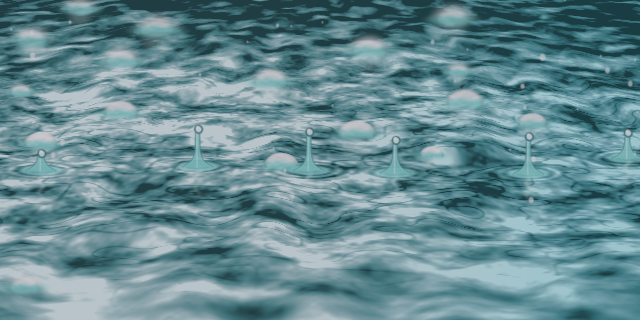
Reproduce this texture procedurally as a Shadertoy shader.

```glsl
const vec3 DEEP = vec3(0.12, 0.24, 0.26);
const vec3 DARK_TEAL = vec3(0.22, 0.40, 0.43);
const vec3 TEAL = vec3(0.31, 0.49, 0.52);
const vec3 SLATE = vec3(0.44, 0.57, 0.60);
const vec3 MIST = vec3(0.56, 0.65, 0.68);
const vec3 SKY = vec3(0.72, 0.77, 0.79);
const vec3 AQUA = vec3(0.46, 0.69, 0.70);
const vec3 FOAM = vec3(0.80, 0.78, 0.80);

float hash(vec2 p) {
    return fract(sin(dot(p, vec2(127.1, 311.7))) * 43758.5453);
}

float noise(vec2 p) {
    vec2 i = floor(p), f = fract(p);
    f = f * f * (3.0 - 2.0 * f);
    return mix(mix(hash(i), hash(i + vec2(1, 0)), f.x),
               mix(hash(i + vec2(0, 1)), hash(i + vec2(1, 1)), f.x), f.y);
}

float fbm(vec2 p, float gain) {
    float sum = 0.0, amp = 1.0, total = 0.0;
    for (int i = 0; i < 4; i++) {
        sum += amp * noise(p);
        total += amp;
        amp *= gain;
        p = p * vec2(2.1, 1.8) + 17.3;
    }
    return sum / total;
}

// Soft coverage of a signed distance
float cover(float d, float soft) {
    return 1.0 - smoothstep(-soft, soft, d);
}

float defocus(float y) {
    return smoothstep(0.08, 0.5, abs(y - 0.47));
}

// Water tones from deep shadow to reflected sky
vec3 waterColor(float t) {
    t = clamp(t, 0.0, 1.0) * 5.0;
    vec3 c = mix(DEEP, DARK_TEAL, clamp(t, 0.0, 1.0));
    c = mix(c, TEAL, clamp(t - 1.0, 0.0, 1.0));
    c = mix(c, SLATE, clamp(t - 2.0, 0.0, 1.0));
    c = mix(c, MIST, clamp(t - 3.0, 0.0, 1.0));
    return mix(c, SKY, clamp(t - 4.0, 0.0, 1.0));
}

// Flat streaks that shrink towards the far edge
float waterTone(vec2 p, float blur) {
    float depth = 1.3 - p.y;
    vec2 q = vec2((p.x - 1.0) * 6.5 / depth, -30.0 * log(depth));
    q.y += 1.8 * noise(q * vec2(0.9, 0.35) + 5.0);
    float streaks = fbm(q, mix(0.65, 0.4, blur));
    float crease = 1.0 - abs(2.0 * noise(q * vec2(1.3, 1.6) + 40.0) - 1.0);
    float swell = noise(p * vec2(2.5, 7.0) + 9.0) - 0.5;
    float tone = 0.64 + (streaks - 0.5) * mix(2.4, 1.7, blur) + 0.2 * swell;
    tone -= (1.0 - blur) * 0.28 * smoothstep(0.82, 1.0, crease);
    tone -= 0.6 * smoothstep(0.78, 1.0, p.y + 0.04 * p.x);
    return tone - 0.14 * smoothstep(1.1, 1.8, p.x) * (1.0 - p.y);
}

float rings(vec2 q, float radius) {
    float d = length(q * vec2(1.0, 4.5));
    return 0.22 * sin(d * 150.0) * cover(d - radius, 0.06);
}

vec3 addDome(vec3 col, vec2 q, vec2 size, float soft) {
    vec2 n = q / size;
    float s = soft / size.y;
    float skirt = cover(length(n * vec2(0.6, 1.7)) - 0.8, 0.4);
    float mirror = cover(length(n + vec2(0.0, 0.8)) - 0.7, 0.5);
    col = mix(col, AQUA, 0.6 * skirt);
    col = mix(col, SKY, 0.3 * mirror);
    float d = length(n) - 1.0;
    float body = cover(d, s) * smoothstep(-0.25 - s, -0.1 + s, n.y);
    vec3 skin = mix(AQUA, FOAM, smoothstep(0.0, 0.7, n.y + 0.25 * noise(n * 4.0)));
    skin *= 1.0 - 0.18 * smoothstep(-0.25, 0.0, d) * (1.0 - n.y);
    return mix(col, skin, 0.88 * body);
}

vec3 addDrop(vec3 col, vec2 q, float r, float soft) {
    float d = length(q) - r;
    vec3 glass = mix(SKY, DARK_TEAL, smoothstep(-0.6 * r, -0.1 * r, d));
    glass = mix(glass, FOAM, cover(length(q - vec2(-0.2, 0.4) * r) - 0.35 * r, soft));
    return mix(col, glass, 0.9 * cover(d, soft));
}

// Thin column of water on a flared foot, with a bead above it
vec3 addJet(vec3 col, vec2 q, float height, float soft) {
    float trail = cover(abs(q.x + 0.006 * sin(q.y * 160.0)) - 0.007, 0.008);
    col = mix(col, SKY, 0.45 * trail * smoothstep(-0.13, -0.02, q.y) * cover(q.y, 0.01));
    float foot = cover(length(q * vec2(1.0, 4.0)) - 0.065, 0.025);
    col = mix(col, AQUA, 0.75 * foot);
    float halfWidth = 0.008 + 0.04 * exp(-max(q.y, 0.0) * 60.0);
    float side = abs(q.x) - halfWidth;
    float body = cover(max(side, q.y - height), soft) * smoothstep(-0.01, 0.004, q.y);
    vec3 water = mix(AQUA, DARK_TEAL, 0.65 * smoothstep(-0.006, 0.0, side));
    water = mix(water, SKY, 0.7 * cover(abs(q.x + 0.002) - 0.002, 0.003));
    col = mix(col, water, 0.9 * body);
    return addDrop(col, q - vec2(0.003, height + 0.012), 0.014, soft);
}

vec2 jetPlace(float i) {
    return vec2(0.12 + 0.36 * i + 0.18 * hash(vec2(i, 3)), 0.43 + 0.13 * hash(vec2(i, 7)));
}

void mainImage(out vec4 fragColor, in vec2 fragCoord) {
    vec2 p = fragCoord / iResolution.y;
    float width = iResolution.x / iResolution.y;
    float pixel = 1.0 / iResolution.y;
    float blur = defocus(p.y);

    // Water surface with rings around the splashes
    float tone = waterTone(p, blur);
    for (float i = 0.0; i < 6.0; i++)
        tone += rings(p - jetPlace(i), 0.09 + 0.07 * hash(vec2(i, 11)));
    vec3 col = waterColor(tone);
    col *= mix(vec3(1), vec3(0.82, 1.0, 1.02), smoothstep(0.9, 1.9, p.x) * 0.8);

    // Bubbles, from far to near
    for (float i = 0.0; i < 17.0; i++) {
        float y = mix(0.97, 0.45, i / 16.0) - 0.35 * step(15.5, i);
        vec2 c = vec2(width * fract(i * 0.618 + 0.2 * hash(vec2(i, 21))), y);
        float r = mix(0.032, 0.058, hash(vec2(i, 23)));
        col = addDome(col, p - c, vec2(r, 0.75 * r), pixel + 0.022 * defocus(y));
    }

    // Jets
    for (float i = 0.0; i < 6.0; i++)
        col = addJet(col, p - jetPlace(i), 0.03 + 0.08 * hash(vec2(i, 31)), 1.2 * pixel);

    // Flying droplets
    for (float i = 0.0; i < 44.0; i++) {
        vec2 c = vec2(width * hash(vec2(i, 41)), 1.0 - 0.65 * hash(vec2(i, 43)));
        float r = mix(0.002, 0.009, pow(hash(vec2(i, 47)), 3.0));
        col = mix(col, FOAM, 0.65 * cover(length((p - c) * vec2(1.0, 0.8)) - r, 1.2 * pixel));
    }
    fragColor = vec4(col, 1.0);
}
```
